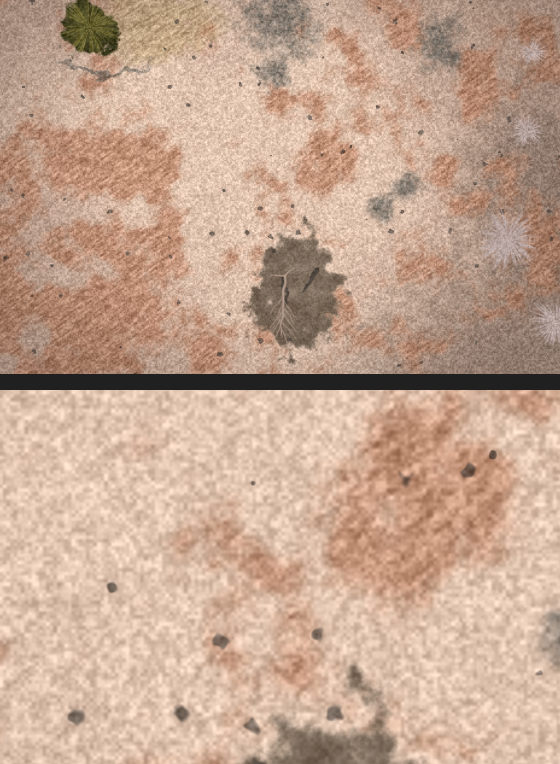
Top: the whole. Bottom: its middle third, enlarged.
Reproduce this texture procedurally as a Shadertoy shader.

```glsl
const vec3 PALE = vec3(0.885, 0.775, 0.695);
const vec3 TAN = vec3(0.775, 0.655, 0.585);
const vec3 RUST = vec3(0.735, 0.525, 0.415);
const vec3 SHADE = vec3(0.55, 0.47, 0.42);
const vec3 STRAW = vec3(0.76, 0.65, 0.49);
const vec3 SOIL = vec3(0.45, 0.39, 0.33);
const vec3 SCRUB = vec3(0.43, 0.41, 0.38);
const vec3 TWIG = vec3(0.74, 0.67, 0.66);
const vec3 CHAR = vec3(0.27, 0.24, 0.22);

float hash(vec2 p) {
    vec3 q = fract(p.xyx * 0.1031);
    q += dot(q, q.yzx + 33.33);
    return fract((q.x + q.y) * q.z);
}

float noise(vec2 p) {
    vec2 i = floor(p), f = fract(p);
    f = f * f * (3.0 - 2.0 * f);
    vec2 e = vec2(1.0, 0.0);
    return mix(mix(hash(i), hash(i + e), f.x),
               mix(hash(i + e.yx), hash(i + e.xx), f.x), f.y);
}

float fbm(vec2 p) {
    float sum = 0.0, amp = 0.5;
    for (int i = 0; i < 5; i++) {
        sum += amp * noise(p);
        p = mat2(1.6, 1.2, -1.2, 1.6) * p + 7.3;
        amp *= 0.5;
    }
    return sum / 0.97;
}

// Soft ellipse, 1 at the centre; rough pushes its rim in and out
float blob(vec2 p, vec2 centre, vec2 radius, float soft, float rough) {
    float d = length((p - centre) / radius) + rough;
    return 1.0 - smoothstep(1.0 - soft, 1.0 + soft, d);
}

// Crown of twigs fanning out from a centre
float crown(vec2 p, vec2 centre, float radius) {
    vec2 d = p - centre;
    float r = length(d) / radius;
    vec2 dir = d / max(length(d), 1e-4);
    float spokes = noise(dir * 13.0 + centre * 50.0 + r * 0.8);
    float clumps = noise(p * 150.0);
    float mask = 1.0 - smoothstep(0.35, 1.2, r + 0.6 * (0.5 - spokes));
    return mask * mix(clumps, 0.35 + spokes, 0.7);
}

// Tapering stroke between two points
float stroke(vec2 p, vec2 a, vec2 b, float width) {
    vec2 ab = b - a;
    float t = clamp(dot(p - a, ab) / dot(ab, ab), 0.0, 1.0);
    float px = 1.0 / iResolution.y;
    return 1.0 - smoothstep(-px, px, length(p - a - ab * t) - width * (1.0 - 0.6 * t));
}

float deadTree(vec2 p) {
    vec2 root = vec2(0.762, 0.262), tip = vec2(0.752, 0.105);
    p.x += 0.008 * (noise(p * 45.0) - 0.5);
    float wood = stroke(p, root, tip, 0.0035);
    wood = max(wood, stroke(p, root, vec2(0.722, 0.265), 0.002));
    wood = max(wood, stroke(p, root, vec2(0.783, 0.283), 0.0025));
    for (int i = 0; i < 10; i++) {
        float k = float(i), side = mod(k, 2.0) * 2.0 - 1.0;
        vec2 start = mix(root, tip, 0.35 + 0.06 * k);
        vec2 reach = vec2(side * (0.02 + 0.022 * hash(vec2(k, 3.0))), -0.045);
        wood = max(wood, 0.75 * stroke(p, start, start + reach, 0.0015));
    }
    return wood;
}

// Scattered dark droppings, at most one in each cell
float spots(vec2 p, float cell, float chance) {
    vec2 id = floor(p / cell), f = fract(p / cell);
    vec2 centre = 0.2 + 0.6 * vec2(hash(id + 5.0), hash(id + 19.0));
    float radius = mix(0.003, 0.008, hash(id + 31.0));
    float d = length(f - centre) * cell + 0.007 * (noise(p * 160.0) - 0.5);
    return step(hash(id + 47.0), chance) * (1.0 - smoothstep(0.5, 1.2, d / radius));
}

void mainImage(out vec4 fragColor, in vec2 fragCoord) {
    vec2 p = fragCoord / iResolution.y;
    float broad = fbm(p * 5.0 + 2.0) - 0.5;
    float fine = fbm(p * 32.0) - 0.5;
    float edge = broad + 1.2 * fine;
    float grain = noise(p * 170.0) + noise(p * 310.0 + 9.0) - 1.0;
    float blades = noise(mat2(0.82, -0.57, 0.57, 0.82) * p * vec2(45.0, 190.0)) - 0.5;

    // Worn pale clearing
    float clearing = max(blob(p, vec2(0.72, 0.52), vec2(0.48, 0.52), 0.55, broad),
                         blob(p, vec2(0.36, 0.76), vec2(0.33, 0.15), 0.6, broad));
    vec3 col = mix(TAN, PALE, clearing);

    // Shaded ground and dry rusty grass
    float shade = max(blob(p, vec2(1.43, 0.50), vec2(0.19, 0.27), 0.6, edge),
                      0.7 * blob(p, vec2(1.38, 0.06), vec2(0.32, 0.24), 0.7, edge));
    col = mix(col, SHADE, 0.65 * shade);
    float growth = 0.17 * blob(p, vec2(0.22, 0.24), vec2(0.40, 0.34), 0.5, broad)
                 + 0.24 * blob(p, vec2(0.31, 0.54), vec2(0.13, 0.11), 0.6, broad)
                 + 0.14 * blob(p, vec2(1.14, 0.80), vec2(0.40, 0.24), 0.6, broad)
                 + 0.20 * blob(p, vec2(0.86, 0.55), vec2(0.06, 0.09), 0.7, broad);
    float rust = smoothstep(0.48, 0.76, fbm(p * 11.0) + growth - 0.1 * clearing + 0.3 * fine);
    col = mix(col, RUST, 0.8 * rust);
    float straw = blob(p, vec2(0.41, 0.95), vec2(0.17, 0.12), 0.4, edge);
    col = mix(col, STRAW, 0.7 * straw);
    col += blades * (0.05 + 0.13 * max(rust, straw));

    // Ditch rim below the evergreen
    float rim = abs(p.y - 0.83 + 0.03 * cos((p.x - 0.29) * 14.0) + 0.05 * fine);
    rim = (1.0 - smoothstep(0.002, 0.008, rim)) * blob(p, vec2(0.28, 0.82), vec2(0.12), 0.3, 0.0);
    col = mix(col, SCRUB, 0.65 * rim);

    // Low grey scrub: position and radius
    vec3 scrub[5] = vec3[5](vec3(1.18, 0.88, 0.055), vec3(1.09, 0.50, 0.036),
        vec3(1.02, 0.443, 0.029), vec3(0.75, 0.94, 0.085), vec3(0.727, 0.805, 0.037));
    for (int i = 0; i < 5; i++) {
        float mask = blob(p, scrub[i].xy, vec2(scrub[i].z), 0.6, 1.8 * fine);
        col = mix(col, SCRUB, mask * (0.45 + 0.5 * noise(p * 120.0)));
    }

    // Bare soil with charred logs and a fallen tree
    float soil = blob(p, vec2(0.805, 0.215), vec2(0.125, 0.132), 0.17, 1.1 * edge);
    col = mix(col, SOIL + 0.25 * fine, 0.9 * soil);
    vec2 bent = p + 0.012 * (noise(p * 60.0) - 0.5);
    float logs = max(stroke(bent, vec2(0.76, 0.255), vec2(0.77, 0.19), 0.008),
                     stroke(bent, vec2(0.845, 0.275), vec2(0.815, 0.225), 0.007));
    col = mix(col, CHAR, 0.85 * logs);
    col = mix(col, CHAR, 0.65 * max(spots(p, 0.13, 0.4), spots(p + 0.37, 0.07, 0.15)));

    // Speckled litter and lens falloff
    col += grain * mix(0.15, 0.09, soil);
    float falloff = length((p - vec2(0.72, 0.52)) / vec2(0.85, 0.68));
    col *= 1.0 - 0.2 * smoothstep(0.45, 1.25, falloff);

    // Leafless pale shrubs, evergreen and fallen branches
    vec3 shrubs[4] = vec3[4](vec3(1.357, 0.36, 0.072), vec3(1.41, 0.65, 0.038),
        vec3(1.425, 0.86, 0.034), vec3(1.485, 0.14, 0.055));
    for (int i = 0; i < 4; i++) {
        float twigs = crown(p, shrubs[i].xy, shrubs[i].z);
        col = mix(col, TWIG + 0.1 * grain, clamp(1.15 * twigs, 0.0, 0.9));
    }
    vec2 bush = vec2(0.238, 0.928);
    float needles = crown(p, bush, 0.08);
    float leaf = blob(p, bush, vec2(0.075), 0.13, 1.2 * fine);
    col = mix(col, mix(vec3(0.20, 0.20, 0.10), vec3(0.45, 0.42, 0.21), needles) + 0.1 * grain, leaf);
    col = mix(col, vec3(0.77, 0.66, 0.60), 0.85 * deadTree(p));
    fragColor = vec4(clamp(col, 0.0, 1.0), 1.0);
}
```
